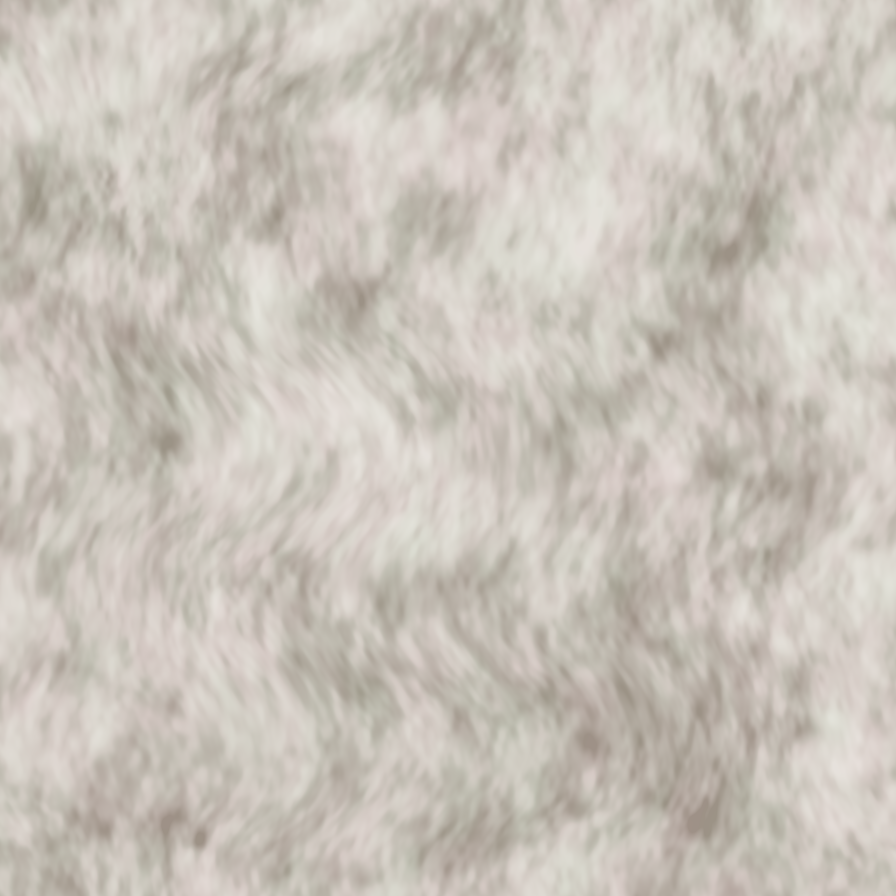
Reproduce this texture procedurally as a Shadertoy shader.

```glsl
// Pale mottled felt: soft warm-grey clouds covered by short, mostly upright fibres.
// Layers of smooth value noise, from broad to fine, are summed into one tone
// of about unit spread, which is then looked up in a four-colour ramp.

const vec3 SHADOW = vec3(0.61, 0.575, 0.525);
const vec3 TAUPE  = vec3(0.71, 0.68, 0.64);
const vec3 STONE  = vec3(0.76, 0.74, 0.70);
const vec3 LINEN  = vec3(0.82, 0.79, 0.76);
const vec3 CREAM  = vec3(0.86, 0.84, 0.81);
const vec3 CHALK  = vec3(0.90, 0.885, 0.86);

const float NOISE_SPREAD = 0.214; // standard deviation of one noise layer

// Integer hash of a lattice cell, 0 to 1
float hash(ivec2 cell, int seed) {
    uint h = uint(cell.x) * 1597334677u ^ uint(cell.y) * 3812015801u;
    h ^= uint(seed) * 2654435769u;
    h = (h ^ (h >> 16)) * 2246822519u;
    h = (h ^ (h >> 13)) * 3266489917u;
    return float((h ^ (h >> 16)) >> 8) / 16777216.0;
}

// Smooth value noise, centred on zero and scaled to unit spread
float noise(vec2 p, int seed) {
    ivec2 cell = ivec2(floor(p));
    vec2 f = fract(p);
    vec2 w = f * f * f * (f * (f * 6.0 - 15.0) + 10.0);
    float low  = mix(hash(cell, seed), hash(cell + ivec2(1, 0), seed), w.x);
    float high = mix(hash(cell + ivec2(0, 1), seed), hash(cell + ivec2(1, 1), seed), w.x);
    return (mix(low, high, w.y) - 0.5) / NOISE_SPREAD;
}

vec2 rotate(vec2 p, float angle) {
    float c = cos(angle), s = sin(angle);
    return vec2(c * p.x - s * p.y, s * p.x + c * p.y);
}

// Broad stains, turned at each octave so that no lattice shows
float clouds(vec2 p) {
    float sum = 0.0;
    float weight = 0.52;
    vec2 scale = vec2(5.5, 4.8);
    for (int i = 0; i < 3; i++) {
        sum += weight * noise(rotate(p, 0.5 - 0.4 * float(i)) * scale, i);
        scale *= 2.1;
        weight *= 0.9;
    }
    return sum;
}

// Short upright strands; two leaning sets cross each other
float fibres(vec2 p, vec2 scale, float lean, int seed) {
    float left  = noise(rotate(p, lean) * scale, seed);
    float right = noise(rotate(p, -lean) * scale * 1.13, seed + 1);
    return (left + right) * 0.7071;
}

// Piecewise ramp; the stops follow the share of each colour
vec3 feltColor(float tone) {
    vec3 color = mix(SHADOW, TAUPE, clamp((tone + 3.2) / 1.45, 0.0, 1.0));
    color = mix(color, STONE, clamp((tone + 1.75) / 0.93, 0.0, 1.0));
    color = mix(color, LINEN, clamp((tone + 0.82) / 0.85, 0.0, 1.0));
    color = mix(color, CREAM, clamp((tone - 0.03) / 1.11, 0.0, 1.0));
    return mix(color, CHALK, clamp((tone - 1.14) / 1.5, 0.0, 1.0));
}

void mainImage(out vec4 fragColor, in vec2 fragCoord) {
    vec2 uv = fragCoord / iResolution.xy;

    // Gentle sideways drift bends the strands and frays the stains
    vec2 drift = vec2(noise(uv * vec2(3.0, 6.0), 20), noise(uv * 7.0, 21));
    vec2 p = uv + drift * vec2(0.014, 0.008);
    vec2 frayed = p + 0.007 * vec2(noise(uv * 31.0, 22), noise(uv * 27.0, 23));

    float tone = clouds(frayed);
    tone += 0.46 * fibres(p, vec2(62.0, 25.0), 0.16, 30);
    tone += 0.33 * fibres(p, vec2(118.0, 52.0), 0.24, 40);

    // Faint shift between rosy and greenish wool
    float tint = noise(p * vec2(17.0, 11.0), 50) + noise(p * vec2(48.0, 26.0), 51);
    vec3 color = feltColor(tone) + tint * vec3(0.003, -0.002, 0.001);

    fragColor = vec4(color, 1.0);
}
```
